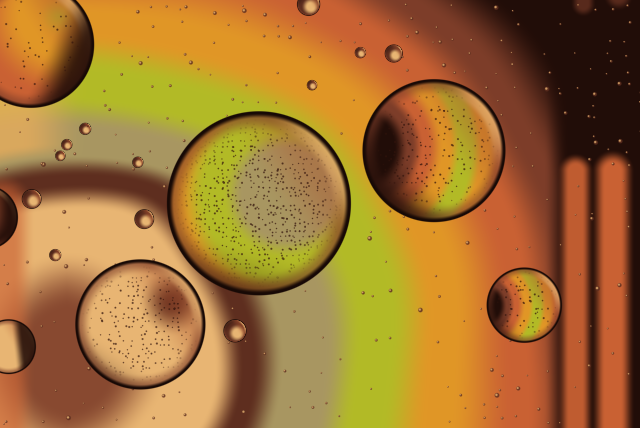
This background is drawn by a Shadertoy shader. Its source:

```glsl
// Oil drops floating over a blurred rainbow film: nested squarish rings of colour,
// soft red columns at the sides, glassy bubbles tinted by the same colour ramp,
// and hashed cells for the tiny droplets and specks. Units: canvas height = 1.
#define FILM_CENTRE vec2(0.156, 0.160)
#define FILM_EXTENT vec2(0.713, 0.635)
#define FILM_POWER 2.3
#define WARP 0.008
#define DROPLET_SIZE 0.0055
#define SPECK_SIZE 0.0023
#define RIM_START 0.92

const vec3 DARK = vec3(0.13, 0.05, 0.03);
const vec3 BROWN = vec3(0.49, 0.24, 0.16);
const vec3 CREAM = vec3(0.91, 0.71, 0.45);
const vec3 TAN = vec3(0.66, 0.59, 0.38);
const vec3 GREEN = vec3(0.70, 0.73, 0.15);
const vec3 ORANGE = vec3(0.88, 0.59, 0.15);
const vec3 RED = vec3(0.79, 0.38, 0.20);

// Medium drops: centre and radius
const vec3 DROPS[12] = vec3[12](
    vec3(0.721, 0.990, 0.027), vec3(0.920, 0.875, 0.021), vec3(0.074, 0.535, 0.023),
    vec3(0.337, 0.488, 0.023), vec3(0.549, 0.227, 0.027), vec3(0.199, 0.699, 0.014),
    vec3(0.156, 0.662, 0.013), vec3(0.141, 0.636, 0.012), vec3(0.129, 0.404, 0.014),
    vec3(0.322, 0.621, 0.013), vec3(0.842, 0.877, 0.013), vec3(0.729, 0.801, 0.012));

vec3 hash3(vec2 cell) {
    vec3 h = fract(vec3(cell.xyx) * vec3(0.1031, 0.1030, 0.0973));
    h += dot(h, h.yxz + 33.33);
    return fract((h.xxy + h.yzz) * h.zyx);
}

float disc(float dist) {
    float px = 0.8 / iResolution.y;
    return 1.0 - smoothstep(-px, px, dist);
}

// Interference colours from the middle of the film outwards
vec3 ramp(float d) {
    vec3 c = mix(mix(BROWN, CREAM, 0.1), CREAM, smoothstep(0.15, 0.32, d));
    c = mix(c, BROWN * 0.75, smoothstep(0.47, 0.57, d));
    c = mix(c, TAN, smoothstep(0.60, 0.71, d));
    c = mix(c, GREEN, smoothstep(0.85, 0.97, d));
    c = mix(c, ORANGE, smoothstep(1.06, 1.20, d));
    c = mix(c, RED, smoothstep(1.26, 1.46, d));
    c = mix(c, BROWN, smoothstep(1.50, 1.65, d));
    return mix(c, DARK, smoothstep(1.68, 1.86, d));
}

// Soft vertical column, rounded at its end
float column(vec2 p, float x, float top, float width) {
    vec2 q = vec2(p.x - x, max(p.y - top, 0.0));
    return 1.0 - smoothstep(0.4 * width, 1.2 * width, length(q));
}

vec3 background(vec2 p) {
    vec2 q = abs(p - FILM_CENTRE) / FILM_EXTENT;
    float d = pow(pow(q.x, FILM_POWER) + pow(q.y, FILM_POWER), 1.0 / FILM_POWER);
    d += WARP * (sin(9.0 * p.x + 5.0 * p.y) + sin(13.0 * p.y - 6.0 * p.x));
    // the inner rings sit higher above the centre
    d -= 0.07 * smoothstep(-0.1, 0.4, q.y - q.x) * (1.0 - smoothstep(0.65, 0.88, d));
    vec3 c = ramp(d);
    float leftGlow = (1.0 - smoothstep(0.05, 0.20, p.x)) * smoothstep(0.68, 0.78, d);
    c = mix(c, mix(CREAM, ORANGE, 0.3), 0.8 * leftGlow);
    c = mix(c, RED, 0.65 * column(p, 0.005, 0.52, 0.065));
    c = mix(c, DARK, smoothstep(1.27, 1.33, p.x));
    c = mix(c, RED * 0.95, column(p, 1.345, 0.60, 0.036));
    c = mix(c, RED, column(p, 1.432, 0.60, 0.043));
    float upper = column(vec2(p.x, -p.y), 1.363, -0.99, 0.025)
                + column(vec2(p.x, -p.y), 1.445, -1.01, 0.030);
    return mix(c, BROWN, 0.6 * upper);
}

// One random dot per cell
float dots(vec2 p, float cells, float amount, float size) {
    vec2 cell = floor(p * cells);
    vec3 h = hash3(cell);
    float dist = length(p - (cell + 0.25 + 0.5 * h.xy) / cells);
    return disc(dist - size * (0.5 + 0.5 * h.x)) * step(h.z, amount);
}

// tone = ramp start, growth, shift of the ring; shade points to the dark side
vec3 bubble(vec3 back, vec2 p, vec3 ball, vec4 tone, float ring, vec2 shade, float specks) {
    vec2 q = (p - ball.xy) / ball.z;
    float r = length(q);
    vec3 c = ramp(tone.x + tone.y * abs(length(q - tone.zw) - ring));
    float lit = dot(q, vec2(0.85, 0.53));
    c = mix(c, mix(RED, BROWN, 0.4), 0.45 * smoothstep(0.1, 0.75, lit));
    float side = smoothstep(0.55, 0.95, lit);
    c = mix(c, CREAM, 0.75 * side * smoothstep(0.76, 0.86, r));
    c = mix(c, BROWN, 0.6 * smoothstep(0.75, 0.95, r) * (1.0 - side));
    c = mix(c, DARK, 0.88 * smoothstep(0.30, 1.0, dot(q, shade)));
    float grains = dots(p, 95.0, specks, SPECK_SIZE) + dots(p + 3.7, 71.0, specks, SPECK_SIZE);
    c = mix(c, DARK * 1.5, 0.75 * min(grains, 1.0) * (1.0 - smoothstep(0.6, 0.95, r)));
    c = mix(c, DARK * 0.7, smoothstep(RIM_START, 0.98, r));
    return mix(back, c, disc((r - 1.0) * ball.z));
}

void mainImage(out vec4 fragColor, in vec2 fragCoord) {
    vec2 p = fragCoord / iResolution.y;
    vec3 c = background(p);

    // Tiny droplets with a bright glint, more of them near the top
    for (int i = 0; i < 2; i++) {
        float cells = 17.0 + 10.0 * float(i);
        float size = DROPLET_SIZE / (1.0 + 0.7 * float(i));
        float amount = 0.16 + 0.16 * smoothstep(0.4, 0.9, p.y);
        c = mix(c, BROWN * 0.75, 0.85 * dots(p, cells, amount, size));
        c = mix(c, CREAM, 0.8 * dots(p + size * vec2(0.25, -0.2), cells, amount, 0.5 * size));
    }

    // Medium drops
    for (int i = 0; i < 12; i++)
        c = bubble(c, p, DROPS[i], vec4(0.42, 0.18, 0.2, -0.2), 0.0, vec2(-0.6, 0.5), 0.0);

    // Large bubbles
    c = bubble(c, p, vec3(0.072, 0.896, 0.148), vec4(1.10, 0.28, 0.45, 0.45), 0.0, vec2(1.15, -0.5), 0.1);
    c = bubble(c, p, vec3(0.605, 0.525, 0.215), vec4(0.74, 0.50, 0.3, 0.1), 0.25, vec2(-0.2, -0.65), 0.42);
    c = bubble(c, p, vec3(1.014, 0.648, 0.167), vec4(1.00, 0.85, -1.0, 0.05), 1.45, vec2(-0.75, -0.65), 0.25);
    c = bubble(c, p, vec3(0.328, 0.242, 0.152), vec4(0.58, -0.20, 0.5, 0.35), 0.0, vec2(-0.35, -0.5), 0.3);
    c = bubble(c, p, vec3(1.225, 0.287, 0.088), vec4(1.00, 0.85, -1.1, 0.0), 1.45, vec2(-0.7, -0.4), 0.3);
    c = bubble(c, p, vec3(-0.033, 0.492, 0.075), vec4(1.66, 0.2, 0.0, 0.0), 0.0, vec2(1.3, 0.0), 0.0);
    c = bubble(c, p, vec3(0.020, 0.190, 0.064), vec4(0.38, 0.1, -0.2, 0.0), 0.0, vec2(1.8, 0.2), 0.0);
    fragColor = vec4(c, 1.0);
}
```
